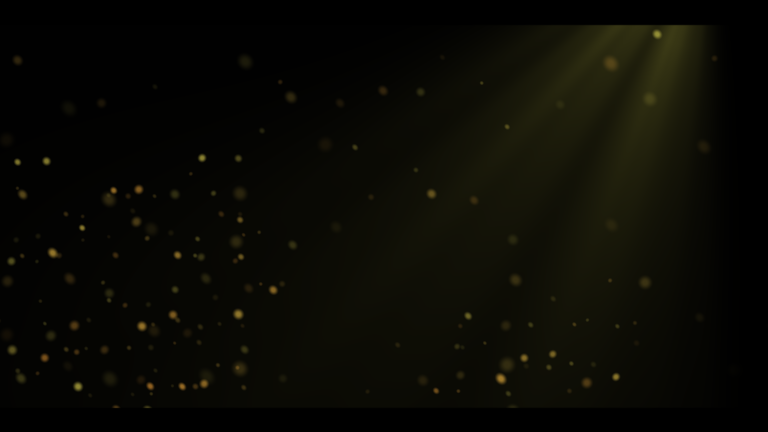
This background is drawn by a Shadertoy shader. Its source:

```glsl
// Dim olive light shafts from the upper right over drifting golden dust, in a letterbox frame.

float hash(vec2 p) {
    p = fract(p * vec2(0.1031, 0.1137));
    p += dot(p, p.yx + 33.33);
    return fract((p.x + p.y) * p.x * 97.3);
}

float noise(float x) {
    float i = floor(x), f = fract(x);
    return mix(hash(vec2(i, 7.0)), hash(vec2(i + 1.0, 7.0)), f * f * (3.0 - 2.0 * f));
}

float bell(float x, float center, float width) {
    float d = (x - center) / width;
    return exp(-d * d);
}

// Fan of beams around a lamp placed above the frame
float lightShafts(vec2 p) {
    vec2 d = vec2(1.655, 1.185) - p;
    float angle = atan(d.x, d.y);
    float fan = smoothstep(-0.17, 0.36, angle) * (1.0 - smoothstep(0.72, 1.3, angle));
    float streaks = 0.82 + 0.22 * noise(angle * 16.0);
    streaks += 0.3 * bell(angle, 0.31, 0.08) + 0.2 * bell(angle, 0.74, 0.1);
    streaks -= 0.3 * bell(angle, 0.5, 0.06) + 0.15 * bell(angle, 0.91, 0.05);
    return 0.19 * fan * streaks * exp(-1.9 * max(length(d) - 0.3, 0.0));
}

// How crowded the dust is: a swarm at the left and a low drift to the right
float dustDensity(vec2 p) {
    float left = (1.0 - smoothstep(0.5, 0.75, p.x)) * (1.0 - smoothstep(0.58, 0.7, p.y));
    float low = bell(p.x, 1.18, 0.34) * (1.0 - smoothstep(0.18, 0.36, p.y));
    return max(left, low);
}

// One soft, slightly stretched speck in each occupied grid cell
vec3 dustLayer(vec2 p, float cell, float radius, float seed, float crowd, float spread) {
    vec2 id = floor(p / cell);
    vec2 key = id + seed;
    vec2 jitter = vec2(hash(key + 11.0), hash(key + 23.0));
    vec2 center = (id + 0.27 + 0.46 * jitter) * cell;
    float chance = crowd * max(dustDensity(center), spread);
    float present = step(hash(key + 37.0), chance);

    vec2 d = p - center;
    d.y += 0.3 * d.x * (jitter.x - 0.2);
    float size = radius * mix(0.55, 1.0, hash(key + 51.0));
    float disc = 1.0 - smoothstep(0.15 * size, size, length(d));
    float power = mix(0.25, 1.0, hash(key + 67.0));
    vec3 tint = mix(vec3(0.62, 0.40, 0.13), vec3(0.60, 0.58, 0.22), hash(key + 83.0));
    return tint * disc * present * power;
}

void mainImage(out vec4 fragColor, in vec2 fragCoord) {
    vec2 p = fragCoord / iResolution.y;

    // Faint haze, strongest low and towards the middle
    float haze = 0.016 * bell(p.x, 0.75, 0.75) * (1.0 - smoothstep(0.3, 0.95, p.y));
    vec3 color = vec3(1.0, 0.98, 0.36) * (haze + lightShafts(p)) + 0.003;

    // Sharp gold specks, tiny sparks, then large blurred ones
    color += 0.95 * dustLayer(p, 0.074, 0.017, 3.0, 0.52, 0.0);
    color += 0.4 * dustLayer(p + 0.031, 0.051, 0.010, 131.0, 0.4, 0.02);
    color += 0.3 * dustLayer(p + 0.017, 0.105, 0.025, 257.0, 0.5, 0.45);

    // Dark right margin and letterbox bars
    color *= 1.0 - 0.85 * smoothstep(1.62, 1.72, p.x);
    float soft = 1.0 / iResolution.y;
    color *= smoothstep(0.056 - soft, 0.056 + soft, p.y);
    color *= 1.0 - smoothstep(0.942 - soft, 0.942 + soft, p.y);

    fragColor = vec4(color, 1.0);
}
```
